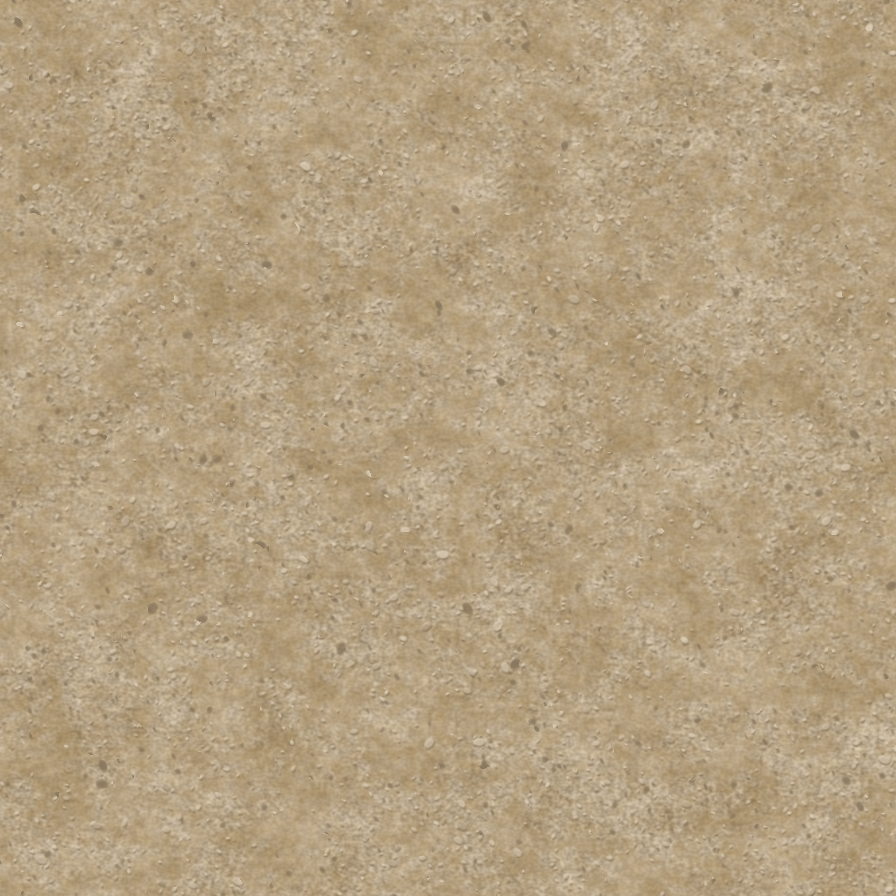
A WebGL 2 fragment shader for this texture:

```glsl
#version 300 es
precision highp float;

uniform vec2 u_resolution;
out vec4 fragColor;

const vec3 SAND_MEAN = vec3(0.710, 0.632, 0.508);
const vec3 TONE_RANGE = vec3(0.080, 0.083, 0.086);   // colour change per unit of tone
const vec3 GREY_SHIFT = vec3(-0.010, 0.004, 0.034);  // from ochre towards dusty grey
const vec3 PEBBLE_LIGHT = vec3(0.860, 0.800, 0.705);
const vec3 PEBBLE_DARK = vec3(0.540, 0.470, 0.370);
const vec3 SHADOW_COLOR = vec3(0.500, 0.425, 0.320);
const float PATCH_SCALE = 8.0;
const float PATCH_STRETCH = 1.2;    // patches are a little wider than tall
const float PATCH_CONTRAST = 1.0;
const float GRAIN_SCALE = 130.0;
const float GRAIN_CONTRAST = 1.05;
const float PEBBLE_CELLS = 105.0;
const float PEBBLE_DENSITY = 0.30;
const float STONE_CELLS = 52.0;
const float STONE_DENSITY = 0.13;
const float EDGE_SOFTNESS = 0.0008;
const vec2 SHADOW_OFFSET = vec2(-0.0009, 0.0022);
const float TAU = 6.2831853;

// Two random values in 0..1 for a lattice cell
vec2 hash2(vec2 cell, uint seed) {
    uvec2 q = uvec2(ivec2(cell) + 4096) * uvec2(1597u, 3079u) + seed * 7919u;
    uint h = (q.x ^ (q.y >> 1)) * 747796u + q.y * 28913u;
    h = (h ^ (h >> 15)) * 73244475u;
    h = (h ^ (h >> 13)) * 73244475u;
    h ^= h >> 16;
    return vec2(h & 65535u, h >> 16) / 65535.0;
}

float cornerSlope(vec2 cell, vec2 corner, vec2 f, uint seed) {
    float angle = TAU * hash2(cell + corner, seed).x;
    return dot(vec2(cos(angle), sin(angle)), f - corner);
}

float gradientNoise(vec2 p, uint seed) {
    vec2 cell = floor(p), f = p - cell;
    vec2 w = f * f * f * (f * (f * 6.0 - 15.0) + 10.0);
    float low = mix(cornerSlope(cell, vec2(0, 0), f, seed), cornerSlope(cell, vec2(1, 0), f, seed), w.x);
    float high = mix(cornerSlope(cell, vec2(0, 1), f, seed), cornerSlope(cell, vec2(1, 1), f, seed), w.x);
    return mix(low, high, w.y);
}

// Octaves turned against each other, strongest in the middle sizes
float patchNoise(vec2 p, uint seed) {
    const mat2 turn = mat2(0.96, 0.28, -0.28, 0.96);
    float sum = 0.0;
    for (int i = 0; i < 4; i++) {
        float weight = 0.85 - 0.14 * abs(float(i) - 1.5);
        sum += weight * gradientNoise(p, seed + uint(i));
        p = turn * p * 2.13 + 17.3;
    }
    return sum;
}

float ellipseMask(vec2 d, vec2 axis, vec2 radii, float edge) {
    vec2 local = vec2(dot(d, axis), dot(d, vec2(-axis.y, axis.x)));
    float dist = (length(local / radii) - 1.0) * radii.y;
    return 1.0 - smoothstep(-edge, edge, dist);
}

// Scattered grains, each with a small shadow below
vec3 addPebbles(vec3 color, vec2 uv, float cells, float density, uint seed) {
    vec2 p = uv * cells, home = floor(p);
    float edge = (EDGE_SOFTNESS + 0.5 / min(u_resolution.x, u_resolution.y)) * cells;
    float shadow = 0.0, body = 0.0;
    vec3 bodyColor = PEBBLE_LIGHT;
    for (int y = -1; y <= 1; y++) {
        for (int x = -1; x <= 1; x++) {
            vec2 cell = home + vec2(x, y);
            vec2 chance = hash2(cell, seed), place = hash2(cell, seed + 1u), form = hash2(cell, seed + 2u);
            if (chance.x > density) continue;
            vec2 d = p - cell - place;
            float angle = (form.x - 0.5) * 2.4;
            vec2 axis = vec2(cos(angle), sin(angle));
            vec2 radii = mix(0.13, 0.27, form.y * form.y) * vec2(1.3, 0.85);
            float mask = ellipseMask(d, axis, radii, edge) * mix(0.35, 0.95, chance.x / density);
            shadow = max(shadow, ellipseMask(d + SHADOW_OFFSET * cells, axis, radii, edge) * 0.55);
            if (mask > body) {
                body = mask;
                bodyColor = mix(PEBBLE_LIGHT, PEBBLE_DARK, step(0.76, chance.y));
            }
        }
    }
    return mix(mix(color, SHADOW_COLOR, shadow), bodyColor, body);
}

void main() {
    vec2 uv = gl_FragCoord.xy / min(u_resolution.x, u_resolution.y);
    vec2 ground = uv * vec2(1.0, PATCH_STRETCH);

    // Broad fields of smooth and gritty ground
    float patches = patchNoise(ground * PATCH_SCALE, 11u);
    float grit = smoothstep(-0.45, 0.45, patchNoise(ground * PATCH_SCALE * 0.8 + 5.7, 31u) + 0.5 * patches);

    // Fine sand grain
    float grain = gradientNoise(ground * GRAIN_SCALE, 51u)
                + gradientNoise(ground.yx * GRAIN_SCALE * 1.77 + 3.1, 52u);
    grain *= GRAIN_CONTRAST * mix(0.6, 1.25, grit);

    float tone = PATCH_CONTRAST * patches + grain;
    float dust = patches * 0.5 + gradientNoise(ground * 60.0, 71u) + (grit - 0.5) * 0.5;
    vec3 color = SAND_MEAN + TONE_RANGE * tone + GREY_SHIFT * clamp(dust, -0.8, 0.8);

    // Pebbles gather on gritty ground
    color = addPebbles(color, uv, PEBBLE_CELLS, PEBBLE_DENSITY * mix(0.3, 1.3, grit), 91u);
    color = addPebbles(color, uv + 0.37, STONE_CELLS, STONE_DENSITY * mix(0.3, 1.4, grit), 101u);

    fragColor = vec4(clamp(color, 0.0, 1.0), 1.0);
}
```
